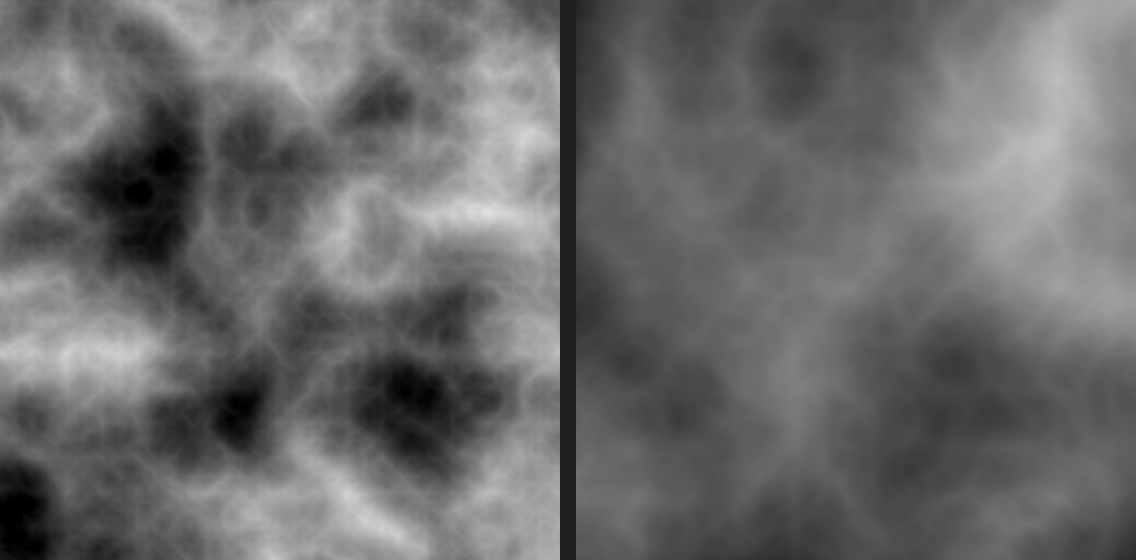
Left, the full canvas; right, a detail of the centre.
Write a WebGL 1 fragment shader that draws this texture.

```glsl
precision highp float;
// Grey smoky clouds: broad light and dark patches crossed by soft, bright ridges.

uniform vec2 u_resolution;

const float TAU = 6.2831853;
const int RIDGE_OCTAVES = 5;

// Unit gradient at a lattice point
vec2 latticeGradient(vec2 cell, float seed) {
  vec3 q = fract(vec3(cell.xyx + seed) * vec3(0.1031, 0.1030, 0.0973));
  q += dot(q, q.yzx + 33.33);
  float angle = TAU * fract((q.x + q.y) * q.z);
  return vec2(cos(angle), sin(angle));
}

// Gradient noise with a quintic fade, about -0.7 to 0.7
float gradientNoise(vec2 p, float seed) {
  vec2 cell = floor(p);
  vec2 f = p - cell;
  vec2 fade = f * f * f * (f * (f * 6.0 - 15.0) + 10.0);
  vec2 e = vec2(1.0, 0.0);
  float a = dot(latticeGradient(cell, seed), f);
  float b = dot(latticeGradient(cell + e.xy, seed), f - e.xy);
  float c = dot(latticeGradient(cell + e.yx, seed), f - e.yx);
  float d = dot(latticeGradient(cell + e.xx, seed), f - e.xx);
  return mix(mix(a, b, fade.x), mix(c, d, fade.x), fade.y);
}

// Absolute value with a rounded crease
float softAbs(float x, float radius) {
  return sqrt(x * x + radius * radius);
}

// Sum of folded noise octaves: low along creases, high inside the cells
float turbulence(vec2 p, float frequency, float gain, float seed) {
  float sum = 0.0;
  float amplitude = 1.0;
  for (int i = 0; i < RIDGE_OCTAVES; i++) {
    float n = gradientNoise(p * frequency, seed);
    sum += amplitude * softAbs(n, 0.02);
    frequency *= 2.0;
    amplitude *= gain;
    seed += 17.0;
  }
  return sum;
}

void main() {
  vec2 p = gl_FragCoord.xy / min(u_resolution.x, u_resolution.y);

  float patches = gradientNoise(p * 3.4 + 0.37, 71.0);
  float folds = turbulence(p + 0.13, 4.0, 0.49, 23.0);

  // Folds darken the cells, leaving their creases as bright veins
  float grey = 0.635 + 0.52 * patches - 0.6 * folds;
  gl_FragColor = vec4(vec3(clamp(grey, 0.0, 1.0)), 1.0);
}
```
